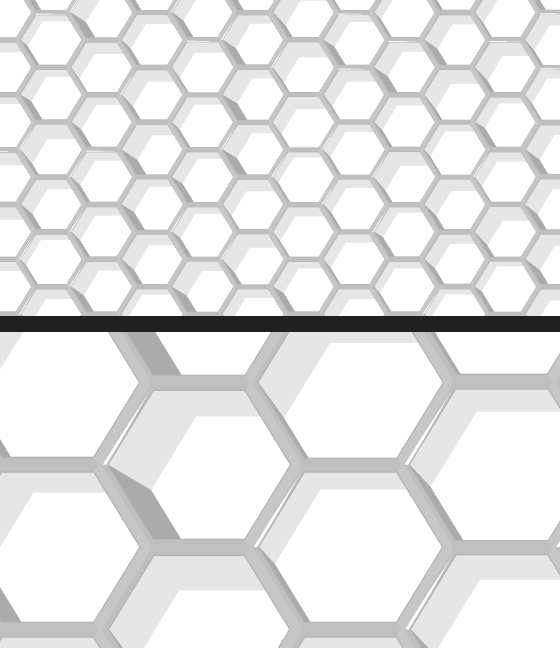
Top, the full canvas; bottom, a detail of the centre.
Give the GLSL for this pattern, as a Shadertoy shader.

```glsl
// Honeycomb of deep grey hexagonal cells over a white floor, with slightly uneven frames.

const vec2 COLUMN_ROW = vec2(0.1597, 0.1736); // column step and row step, canvas heights
const vec2 ORIGIN = vec2(0.162, 0.0058);      // centre of one cell
const vec2 LATTICE = vec2(1.7320508, 1.0);    // lattice period, in cell heights
const float SIXTH_TURN = 1.0471976;
const int SAMPLES = 3;                       // antialiasing samples per axis

const vec3 FLOOR_WHITE = vec3(1.0);
const vec3 LIT_WALL = vec3(0.90);
const vec3 SHADED_WALL = vec3(0.67);
const vec3 FRAME_LIGHT = vec3(0.78);
const vec3 FRAME_DARK = vec3(0.75);
const vec3 OUTLINE = vec3(0.70);

float hash(vec2 p) {
    return fract(sin(dot(p, vec2(127.1, 311.7))) * 43758.5453);
}

// Outward normals at 30, 90, 150, 210, 270 and 330 degrees.
vec2 sideNormal(int side) {
    float angle = (float(side) + 0.5) * SIXTH_TURN;
    return vec2(cos(angle), sin(angle));
}

// Centre of the nearest cell, from two interleaved rectangular grids.
vec2 cellCentre(vec2 p) {
    vec2 a = round(p / LATTICE) * LATTICE;
    vec2 b = (round(p / LATTICE - 0.5) + 0.5) * LATTICE;
    return distance(p, a) < distance(p, b) ? a : b;
}

// Flat frame tones: split diagonals, fine outlines and occasional open seams.
vec3 frameColor(vec2 p, vec2 id, int side, float inset, float halfWidth) {
    vec2 normal = sideNormal(side);
    bool horizontal = abs(normal.x) < 0.1;
    bool darkHalf = normal.x < 0.0 && inset > 0.3 * halfWidth;
    vec3 color = horizontal || darkHalf ? FRAME_DARK : FRAME_LIGHT;
    if (inset > halfWidth - 0.007) color = OUTLINE;

    // Gaps taper along the upper and upper-left sides.
    float along = dot(p, vec2(-normal.y, normal.x));
    float gap = 0.009 * smoothstep(-0.3, 0.15, along);
    bool open = (side == 1 || side == 2) && hash(id + float(side) * 17.3) > 0.78;
    if (open && abs(inset - 0.6 * halfWidth) < gap) color = FLOOR_WHITE;
    return color;
}

// Trace back along the depth offset to find the inner wall, or reach the floor.
vec3 holeColor(vec2 p, vec2 depth, float apothem) {
    float nearest = 1.0;
    vec3 color = FLOOR_WHITE;
    for (int side = 1; side <= 3; side++) {
        vec2 normal = sideNormal(side);
        float travel = (apothem - dot(p, normal)) / max(-dot(depth, normal), 0.001);
        if (travel < nearest) {
            nearest = travel;
            color = side == 3 ? SHADED_WALL : LIT_WALL;
        }
    }
    return color;
}

vec3 honeycomb(vec2 uv) {
    vec2 q = (uv - ORIGIN) / COLUMN_ROW * vec2(0.8660254, 1.0);
    vec2 centre = cellCentre(q);
    vec2 p = q - centre;
    vec2 id = round(centre * 2.0 / LATTICE);

    // Distance from the closest cell side.
    float inset = 1.0;
    int closest = 0;
    for (int side = 0; side < 6; side++) {
        float d = 0.5 - dot(p, sideNormal(side));
        if (d < inset) {
            inset = d;
            closest = side;
        }
    }

    // Each cell has its own frame width, depth and slant.
    float halfWidth = mix(0.043, 0.055, hash(id + 3.1));
    if (inset < halfWidth) return frameColor(p, id, closest, inset, halfWidth);
    float slant = mix(-0.98, -0.55, hash(id + 8.7));
    float reach = mix(0.13, 0.34, hash(id + 5.3));
    return holeColor(p, reach * vec2(cos(slant), sin(slant)), 0.5 - halfWidth);
}

void mainImage(out vec4 fragColor, in vec2 fragCoord) {
    vec3 sum = vec3(0.0);
    for (int y = 0; y < SAMPLES; y++) {
        for (int x = 0; x < SAMPLES; x++) {
            vec2 offset = (vec2(x, y) + 0.5) / float(SAMPLES) - 0.5;
            sum += honeycomb((fragCoord + offset) / iResolution.y);
        }
    }
    fragColor = vec4(sum / float(SAMPLES * SAMPLES), 1.0);
}
```
